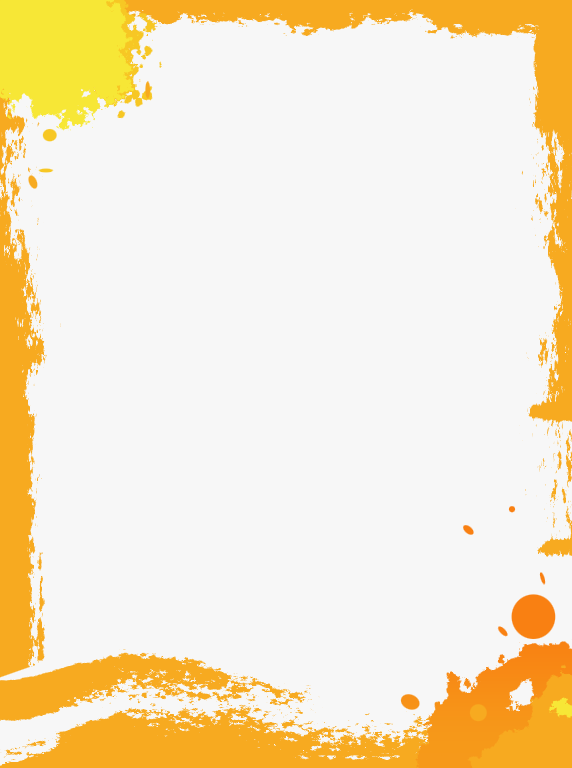
Reproduce this background procedurally as a Shadertoy shader.

```glsl
// A pale sheet framed by dry-brushed amber paint, with a yellow splat at the
// upper left and a deep orange splat at the lower right. Strokes are signed
// depths roughened by stretched noise; splats are noisy ellipses. Height = 100.
const vec3 PAPER = vec3(0.968);
const vec3 AMBER = vec3(0.969, 0.667, 0.125);
const vec3 GOLD = vec3(0.97, 0.78, 0.14);
const vec3 YELLOW = vec3(0.97, 0.905, 0.21);
const vec3 DEEP = vec3(0.975, 0.50, 0.07);
const vec3 TANGERINE = vec3(0.965, 0.60, 0.10);
const vec2 SHEET = vec2(74.74, 100.0);
const vec2 YELLOW_CENTER = vec2(7.0, 95.0);
const vec2 ORANGE_CENTER = vec2(74.7, -1.0);
const int SPECKS = 14;

float hash(vec2 p) {
    vec3 q = fract(vec3(p.xyx) * 0.1031);
    q += dot(q, q.yzx + 33.33);
    return fract((q.x + q.y) * q.z);
}
float noise(vec2 p) {
    vec2 i = floor(p), f = fract(p);
    f = f * f * (3.0 - 2.0 * f);
    return mix(mix(hash(i), hash(i + vec2(1, 0)), f.x),
               mix(hash(i + vec2(0, 1)), hash(i + vec2(1, 1)), f.x), f.y);
}
// Layered noise centred on zero
float grain(vec2 p) {
    float sum = 0.0, amp = 0.5;
    for (int i = 0; i < 4; i++) {
        sum += amp * (noise(p) - 0.5);
        p = p * 2.03 + 17.3;
        amp *= 0.6;
    }
    return sum;
}
float bump(float x, float center, float width) {
    float t = (x - center) / width;
    return exp(-t * t);
}
float band(float x, float a, float b, float soft) {
    return smoothstep(a - soft, a + soft, x) - smoothstep(b - soft, b + soft, x);
}
float cover(float d) { return clamp(d / max(fwidth(d), 1e-4) + 0.5, 0.0, 1.0); }

// Depth inside a tilted ellipse
float drop(vec2 p, vec2 center, vec2 radius, float tilt) {
    float c = cos(tilt), s = sin(tilt);
    vec2 q = mat2(c, -s, s, c) * (p - center);
    return (1.0 - length(q / radius)) * min(radius.x, radius.y);
}

float sideStrokes(vec2 p) {
    float bristle = grain(p * vec2(1.6, 0.45)) + 0.7 * grain(p * vec2(3.4, 1.3));
    // Left side, worn thin near the top
    float edge = mix(4.3, 1.1, smoothstep(61.0, 73.0, p.y)) + bump(p.y, 54.0, 1.2)
               - 0.8 * bump(p.y, 48.5, 2.5) + 2.6 * bump(p.y, 83.9, 0.9);
    float fray = 2.0 + 8.0 * bump(p.y, 75.0, 7.5) + 3.5 * bump(p.y, 59.0, 6.0);
    float left = min(edge - p.x + fray * bristle, p.y - 11.8 - 0.35 * p.x);
    float hairline = 0.2 - abs(p.x - 5.3) + 1.2 * bristle;
    left = max(left, min(hairline, min(p.y - 14.0, 28.0 - p.y)));
    // Right side, with two dry gaps
    float dryHigh = band(p.y, 67.0, 83.0, 1.0), dryLow = band(p.y, 29.8, 45.2, 0.4);
    edge = 70.0 + 1.9 * (1.0 - smoothstep(82.4, 83.6, p.y)) + 1.2 * bump(p.y, 61.0, 5.0)
         - 2.4 * band(p.y, 45.4, 47.4, 0.5) + 3.4 * dryLow - 1.7 * bump(p.y, 28.5, 1.2);
    fray = 1.5 + 6.5 * dryHigh + 10.0 * dryLow + 5.5 * bump(p.y, 53.5, 5.0);
    return max(left, min(p.x - edge + fray * bristle, p.y - 27.8 + bristle));
}

float topStroke(vec2 p) {
    float depth = 2.6 + 1.6 * (smoothstep(33.0, 41.0, p.x) - smoothstep(44.3, 46.0, p.x))
                + 1.5 * smoothstep(53.0, 59.0, p.x);
    return depth - 100.0 + p.y + 3.2 * grain(p * vec2(0.5, 1.2)) + 1.5 * grain(p * 1.6);
}

float bottomStrokes(vec2 p) {
    float bristle = grain(p * vec2(0.75, 1.6)) + 0.8 * grain(p * vec2(1.6, 2.6));
    // Upper sweep, drying out to the right
    float crest = 11.4 + 3.4 * smoothstep(0.0, 17.0, p.x) - 4.6 * smoothstep(18.0, 42.0, p.x);
    float belly = 6.2 + 4.3 * smoothstep(2.0, 17.0, p.x) - 1.5 * smoothstep(20.0, 40.0, p.x);
    float dry = smoothstep(5.0, 22.0, p.x);
    float sweep = min(crest - p.y + (0.3 + 1.5 * dry) * bristle, p.y - belly + (0.6 + 8.0 * dry) * bristle);
    sweep = min(sweep - 0.8 * smoothstep(24.0, 42.0, p.x), 40.5 - p.x);
    // Lower sweep, with scratched gaps
    crest = 2.2 + 4.9 * smoothstep(-3.0, 18.0, p.x) - 2.8 * smoothstep(31.0, 39.0, p.x);
    float base = crest - p.y + (0.7 + 6.0 * smoothstep(13.0, 24.0, p.x)) * bristle;
    float scratch = bump(p.y, crest - 1.5, 0.9) * (1.0 - smoothstep(6.0, 12.0, p.x))
                  + 1.4 * bump(p.y, 1.3, 0.9) * band(p.x, 37.0, 54.0, 2.0);
    return max(sweep, base - scratch * (2.1 + 6.0 * bristle));
}

void mainImage(out vec4 fragColor, in vec2 fragCoord) {
    vec2 p = fragCoord / iResolution.xy * SHEET;
    float lumps = grain(p * 0.34) + 0.6 * grain(p * 0.9 + 40.0);
    float frame = max(max(sideStrokes(p), topStroke(p)), bottomStrokes(p));
    vec3 color = mix(PAPER, AMBER, cover(frame));

    // Yellow splat, its gold rim and loose specks
    float splat = drop(p, YELLOW_CENTER, vec2(10.2, 10.3), 0.0) + 5.5 * lumps;
    float rim = drop(p, YELLOW_CENTER + vec2(1.1, 0.9), vec2(10.7, 10.4), 0.0) + 5.5 * lumps;
    rim = max(rim, max(drop(p, vec2(6.5, 82.4), vec2(0.9, 0.8), 0.0), drop(p, vec2(6.0, 77.8), vec2(0.9, 0.25), 0.0)));
    for (int i = 0; i < SPECKS; i++) {
        float k = float(i), a = mix(-0.9, 0.1, hash(vec2(k, 3.0)));
        vec2 spot = YELLOW_CENTER + mix(10.8, 14.5, hash(vec2(k, 8.0))) * vec2(cos(a), sin(a));
        rim = max(rim, drop(p, spot, vec2(0.2, 0.3) + 0.4 * hash(vec2(k, 5.0)), a) + lumps);
    }
    color = mix(mix(color, GOLD, cover(rim)), YELLOW, cover(splat));
    float fleck = max(drop(p, vec2(19.3, 88.3), vec2(0.3, 1.1), 0.0), drop(p, vec2(4.3, 76.3), vec2(0.5, 0.9), 0.4));
    color = mix(color, AMBER, cover(fleck));

    // Orange splat and its flung drops
    float orange = drop(p, ORANGE_CENTER, vec2(20.2, 17.6), 0.0) + 4.0 * lumps;
    orange = max(orange, drop(p, vec2(69.7, 19.7), vec2(2.85, 2.9), 0.0));
    orange = max(orange, max(drop(p, vec2(53.6, 8.6), vec2(1.25, 0.95), -0.4), drop(p, vec2(61.2, 31.0), vec2(0.8, 0.45), -0.7)));
    orange = max(orange, max(drop(p, vec2(66.9, 33.7), vec2(0.4), 0.0), drop(p, vec2(70.9, 24.7), vec2(0.25, 0.8), 0.3)));
    orange = max(orange, max(drop(p, vec2(65.7, 17.8), vec2(0.8, 0.35), -0.8), drop(p, vec2(58.9, 11.7), vec2(0.3, 0.85), 0.6)));
    color = mix(color, mix(TANGERINE, DEEP, smoothstep(2.0, 20.0, p.y)), cover(orange));

    // Amber heart, pale hole and yellow fleck within the orange
    float heart = max(drop(p, vec2(75.0, 0.0), vec2(12.0, 6.5), 0.0), drop(p, vec2(75.0, 5.0), vec2(6.0, 8.0), 0.0)) + 2.5 * lumps;
    color = mix(color, AMBER, cover(max(heart, drop(p, vec2(62.5, 7.2), vec2(1.1), 0.0))));
    float rough = 2.0 * grain(p * 0.8);
    color = mix(color, PAPER, cover(drop(p, vec2(68.1, 9.3), vec2(2.0, 1.3), 0.7) + rough));
    color = mix(color, YELLOW, cover(drop(p, vec2(73.6, 7.6), vec2(1.6, 0.9), -0.3) + rough));
    fragColor = vec4(color, 1.0);
}
```
